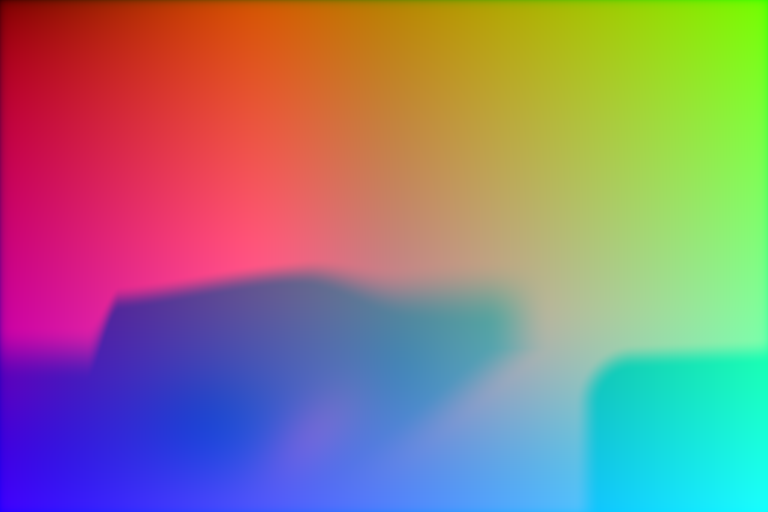
Write a WebGL 1 fragment shader that draws this background.

```glsl
precision highp float;
// A soft colour field: green grows to the right and blue grows downward,
// while red is a sculpted height: a warm ridge above, a cool valley below
// with soft lobes, and a rounded cyan block in the lower right corner.

uniform vec2 u_resolution;

#define ASPECT 1.5
#define RIDGE_X 0.36
#define COOL_RED 0.33
#define BLOCK_RED 0.08
#define BLOCK_CORNER vec2(0.765, 0.70)
#define BLOCK_RADIUS 0.09
#define BLOCK_BLUR 0.026
#define RIM_WIDTH 0.007
#define RIM_DEPTH 0.35

// Soft elliptical lobe, 1 at its centre
float lobe(vec2 p, vec2 centre, vec2 radii) {
  vec2 q = (p - centre) / radii;
  return exp(-dot(q, q));
}

// Soft step downward around an edge
float fadeBelow(float v, float edge, float blur) {
  return 1.0 - smoothstep(edge - blur, edge + blur, v);
}

// Red of the upper area: a vertical ridge falling off to both sides
float warmRed(vec2 p) {
  float topShade = exp(-8.0 * p.y);
  float left = 0.80 - 0.32 * topShade;
  float ridge = 0.84 + 0.35 * min(p.y, 0.47);
  float across = max(p.x - 0.5, 0.0) * 2.0;
  float right = 0.77 - 0.27 * across * across - 0.05 * topShade;
  float rise = mix(left, ridge, smoothstep(-0.04, RIDGE_X, p.x));
  return mix(rise, right, smoothstep(0.31, 0.54, p.x));
}

// Red of the lower area: an even level with hollows and a violet lobe
float coolRed(vec2 p) {
  float red = COOL_RED;
  red += 0.06 * lobe(p, vec2(0.38, 0.56), vec2(0.15, 0.08));
  red += 0.07 * lobe(p, vec2(0.0, 0.73), vec2(0.08, 0.10));
  red -= 0.18 * lobe(p, vec2(0.28, 0.83), vec2(0.10, 0.12));
  red -= 0.12 * lobe(p, vec2(0.10, 0.90), vec2(0.15, 0.20));
  red -= 0.06 * lobe(p, vec2(0.52, 0.72), vec2(0.06, 0.10));
  // The lobe leans to the left as it descends
  vec2 leaning = p + vec2(0.4 * (p.y - 0.85), 0.0);
  red += 0.13 * lobe(leaning, vec2(0.405, 0.85), vec2(0.05, 0.09));
  return red;
}

// How much of the warm area covers a point
float warmMask(vec2 p) {
  // Lower edge: shelf at the left, then a crest that sinks again
  float crest = mix(0.587, 0.532, smoothstep(0.10, 0.41, p.x));
  crest = mix(crest, 0.572, smoothstep(0.40, 0.53, p.x));
  float shelf = smoothstep(0.112, 0.156, p.x);
  float edge = mix(0.69, crest, shelf);
  float blur = mix(0.055, 0.025, shelf);
  blur = mix(blur, 0.065, smoothstep(0.36, 0.62, p.x));
  float mainArea = fadeBelow(p.y, edge, blur);

  // Long pale tongue at the right, spreading to the left further down
  float tongue = fadeBelow(p.y, 0.785, 0.205);
  float lean = p.x + 0.8 * max(p.y - 0.68, 0.0);
  return mix(mainArea, tongue, smoothstep(0.63, 0.72, lean));
}

// Signed distance to the corner of the cyan block
float blockDistance(vec2 p) {
  vec2 q = BLOCK_CORNER - p;
  q.y -= 0.06 * (p.x - BLOCK_CORNER.x);
  q = q * vec2(ASPECT, 1.0) + BLOCK_RADIUS;
  return length(max(q, 0.0)) + min(max(q.x, q.y), 0.0) - BLOCK_RADIUS;
}

void main() {
  // Horizontal position, and depth measured from the top
  vec2 p = gl_FragCoord.xy / u_resolution;
  p.y = 1.0 - p.y;

  float red = mix(coolRed(p), warmRed(p), warmMask(p));
  float block = 1.0 - smoothstep(-BLOCK_BLUR, BLOCK_BLUR, blockDistance(p));
  float blockRed = BLOCK_RED + 0.15 * (p.x - 0.85);
  red = mix(red, blockRed, block);

  // Thin dark rim in the red channel
  vec2 border = min(p, 1.0 - p) * vec2(ASPECT, 1.0);
  red *= 1.0 - RIM_DEPTH * exp(-border.x / RIM_WIDTH);
  red *= 1.0 - RIM_DEPTH * exp(-border.y / RIM_WIDTH);

  gl_FragColor = vec4(clamp(vec3(red, p.x, p.y), 0.0, 1.0), 1.0);
}
```
